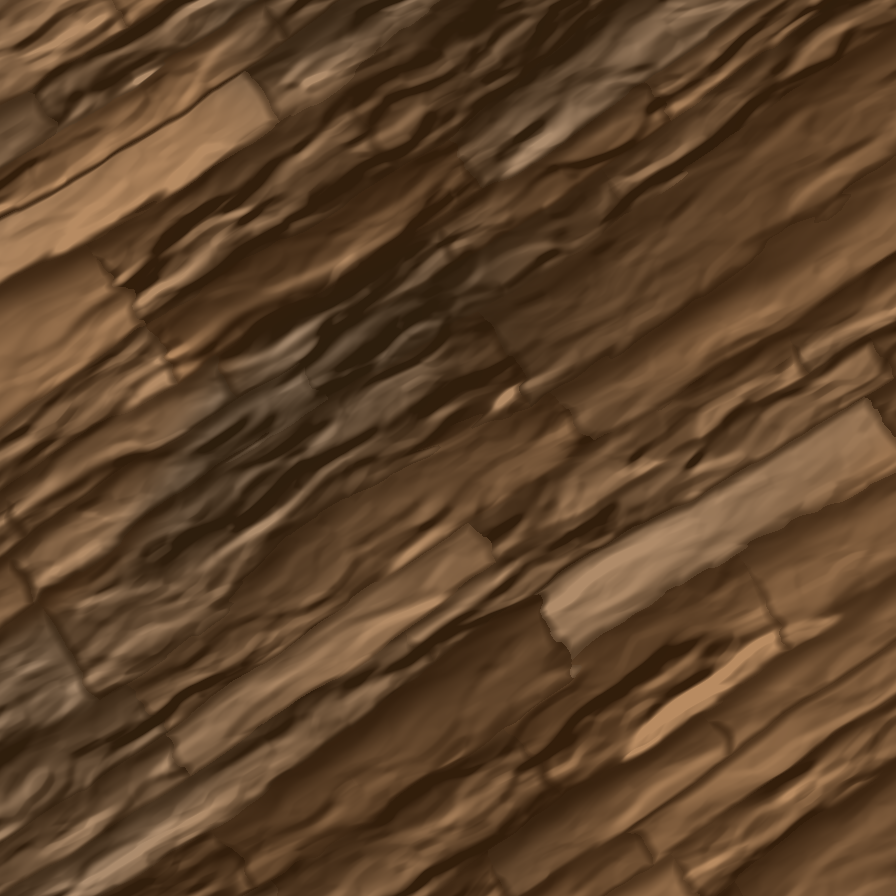
A WebGL 1 fragment shader for this texture:

```glsl
precision highp float;
// Rough stacked ledge stone with slanting beds, lit from above.
// Warped rows split into slabs; stretched smooth cellular noise forms the
// chipped relief, and its slope across the beds gives light and shade.
uniform vec2 u_resolution;

#define BED_ANGLE 0.58
#define ROWS 13.0
#define CHIP_SHARPNESS 8.0
#define RELIEF_LIGHT 2.0
#define RELIEF_STEP 0.009
#define BASE_TONE 0.40
#define PALE_SHARE 0.08
#define DARK_STONE vec3(0.20, 0.125, 0.055)
#define LIGHT_STONE vec3(0.67, 0.53, 0.40)
#define GREY_CAST vec3(0.93, 0.99, 1.07)
#define WARM_CAST vec3(1.04, 0.99, 0.91)

float hash(vec2 p) {
  return fract(sin(dot(p, vec2(127.1, 311.7))) * 43758.55);
}

vec2 hash2(vec2 p) {
  return vec2(hash(p), hash(p + 57.3));
}

// Smooth cellular noise: random cell levels blended by distance.
float chips(vec2 p) {
  vec2 cell = floor(p);
  vec2 local = fract(p);
  float level = 0.0;
  float total = 0.0001;
  for (int y = -1; y <= 1; y++) {
    for (int x = -1; x <= 1; x++) {
      vec2 offset = vec2(float(x), float(y));
      vec2 d = offset + hash2(cell + offset) - local;
      float weight = exp(-CHIP_SHARPNESS * dot(d, d));
      level += weight * hash(cell + offset + 17.7);
      total += weight;
    }
  }
  return level / total;
}

// Layered relief, stretched along the beds and gently crinkled.
float relief(vec2 q) {
  q.y += 0.007 * sin(q.x * 11.0 + 4.0 * sin(q.y * 8.0));
  q.y += 0.003 * sin(q.x * 43.0 + q.y * 60.0);
  return 0.55 * chips(q * vec2(5.0, 26.0))
       + 0.32 * chips(q * vec2(13.0, 52.0) + 3.0)
       + 0.13 * chips(q * vec2(32.0, 90.0) + 9.0);
}

void main() {
  vec2 p = gl_FragCoord.xy / min(u_resolution.x, u_resolution.y);
  float c = cos(BED_ANGLE);
  float s = sin(BED_ANGLE);
  vec2 q = vec2(c * p.x + s * p.y, c * p.y - s * p.x);

  float height = relief(q);
  float slope = height - relief(q + RELIEF_STEP * vec2(-0.3, 1.0));
  float patches = chips(q * vec2(2.2, 5.0) + 40.0);
  float seamDepth = chips(q * vec2(4.0, 9.0) + 71.0);

  // Rows of uneven thickness, cut into slabs of uneven length.
  float v = q.y * ROWS + 0.35 * sin(q.y * 19.0)
          + 0.12 * sin(q.x * 7.0 + q.y * 5.0) + 0.4 * (height - 0.5);
  float row = floor(v);
  float across = fract(v);
  float slabLength = mix(0.28, 0.65, hash(vec2(row, 4.0)));
  float u = (q.x + 0.03 * (height - 0.5)) / slabLength
          + 7.0 * hash(vec2(row, 9.0));
  float along = fract(u);
  vec2 slab = vec2(floor(u), row);

  // Character of the slab: tone, roughness and the few pale smooth ones.
  float pale = step(1.0 - PALE_SHARE, hash(slab + 2.3));
  float smoothFace = max(pale, step(0.72, hash(slab + 5.1)));
  float roughness = mix(1.0, 0.4, smoothFace);
  float tone = BASE_TONE + 0.26 * (hash(slab + 8.9) - 0.5)
             + 0.33 * pale + 0.34 * (patches - 0.5);
  tone += roughness * (RELIEF_LIGHT * slope + 0.75 * (height - 0.5));

  // Shadow cast by the ledge above, soft seam below, joints at the ends.
  float reach = mix(0.2, 0.75, hash(slab + 3.7)) * (1.0 - 0.6 * pale);
  float overhang = 1.0 - smoothstep(0.1 * reach, reach, 1.0 - across);
  float seam = 1.0 - smoothstep(0.0, 0.12, across);
  float endGap = min(along, 1.0 - along) * slabLength;
  float joint = 0.8 * (1.0 - smoothstep(0.0, 0.012, endGap));
  float shadow = max(max(overhang, seam), joint);
  tone *= 1.0 - shadow * mix(0.45, 0.95, seamDepth);
  tone = clamp(tone, -0.02, 1.05);

  // Grey and warm stone drift across the wall.
  float warmth = smoothstep(0.2, 0.75, 0.6 * patches + 0.3 * p.x
               + 0.2 * hash(slab + 6.1));
  vec3 colour = mix(DARK_STONE, LIGHT_STONE, tone);
  colour *= mix(GREY_CAST, WARM_CAST, warmth);
  gl_FragColor = vec4(colour, 1.0);
}
```
